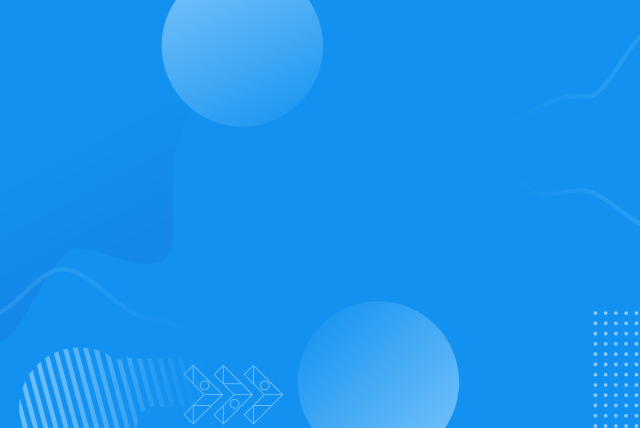
Give the GLSL for this background, as a Shadertoy shader.

```glsl
// Flat blue backdrop with a shaded blob, two gradient discs, faint wavy ribbons,
// a striped pebble, outlined chevrons and a dot grid. Every part is a distance
// function turned into coverage; lengths are in canvas heights (width = 1.5).

const vec3 BASE = vec3(0.07, 0.57, 0.94);
const vec3 SHADE = vec3(0.078, 0.53, 0.915);
const vec3 TINT = vec3(0.46, 0.76, 0.98);
const vec3 LINE = vec3(0.72, 0.88, 1.0);

// Antialiased coverage of a signed distance
float cover(float d, float px) {
    return clamp(0.5 - d / px, 0.0, 1.0);
}

float smoothMax(float a, float b, float k) {
    float h = max(k - abs(a - b), 0.0) / k;
    return max(a, b) + h * h * k * 0.25;
}

float segment(vec2 p, vec2 a, vec2 b) {
    vec2 ab = b - a;
    return length(p - a - ab * clamp(dot(p - a, ab) / dot(ab, ab), 0.0, 1.0));
}

float box(vec2 p, vec2 halfSize) {
    vec2 q = abs(p) - halfSize;
    return length(max(q, 0.0)) + min(max(q.x, q.y), 0.0);
}

// Smooth height profile through four knots
float profile(float x, vec4 xs, vec4 ys) {
    float y = mix(ys.x, ys.y, smoothstep(xs.x, xs.y, x));
    y = mix(y, ys.z, smoothstep(xs.y, xs.z, x));
    return mix(y, ys.w, smoothstep(xs.z, xs.w, x));
}

// Ribbon of constant width that follows a profile
float ribbon(vec2 p, vec4 xs, vec4 ys, float halfWidth) {
    float e = 0.002;
    float y = profile(p.x, xs, ys);
    float slope = (profile(p.x + e, xs, ys) - profile(p.x - e, xs, ys)) / (2.0 * e);
    return abs(p.y - y) / sqrt(1.0 + slope * slope) - halfWidth;
}

// Disc whose opacity runs along a direction
vec3 gradientDisc(vec3 col, vec2 p, float r, vec2 dir, vec2 opacity, float px) {
    float t = clamp(0.5 + 0.5 * dot(p, dir) / r, 0.0, 1.0);
    return mix(col, TINT, cover(length(p) - r, px) * mix(opacity.x, opacity.y, t));
}

float blob(vec2 p) {
    float floorY = profile(p.x, vec4(-0.01, 0.18, 0.352, 0.6), vec4(0.199, 0.418, 0.383, 0.383));
    float wallX = 0.405 + 0.05 * smoothstep(0.6, 0.8, p.y);
    return smoothMax(p.x - wallX, floorY - p.y, 0.06);
}

float pebble(vec2 p) {
    float head = length(p - vec2(0.186, 0.047)) - 0.141;
    float tail = box(p - vec2(0.41, 0.106), vec2(0.115, 0.056));
    return -smoothMax(-head, -tail, 0.04);
}

// Chevron outline; side = 1 puts the ring in the upper half, -1 in the lower
float chevron(vec2 p, float side) {
    vec2 q = vec2(p.x, abs(p.y));
    vec2 tip = vec2(0.0684, 0.0);
    vec2 peak = vec2(0.0, 0.0684);
    vec2 heel = vec2(-0.0215, 0.0469);
    vec2 notch = vec2(0.0254, 0.0);
    vec2 fold = vec2(0.0, 0.0254);
    float d = min(segment(q, tip, peak), segment(q, peak, heel));
    d = min(d, min(segment(q, heel, notch), segment(q, notch, tip)));
    d = min(d, segment(q, peak, fold));
    float ring = abs(length(q - vec2(0.0265, 0.0215)) - 0.0102);
    float bar = segment(q, fold, vec2(0.043, 0.0254));
    return min(d, p.y * side > 0.0 ? ring : bar);
}

void mainImage(out vec4 fragColor, in vec2 fragCoord) {
    vec2 p = fragCoord / iResolution.xy * vec2(1.5, 1.0);
    float px = 1.0 / iResolution.y;
    vec3 col = BASE;

    // Shaded blob, darkening toward the lower right
    float depth = smoothstep(0.33, 0.72, dot(p, vec2(0.47, -0.88)) + 0.88);
    col = mix(col, SHADE, cover(blob(p), px) * depth);

    // Ribbons fading toward the middle
    float left = ribbon(p, vec4(-0.029, 0.146, 0.356, 0.527), vec4(0.262, 0.371, 0.256, 0.197), 0.005);
    float upper = ribbon(p, vec4(1.094, 1.348, 1.377, 1.533), vec4(0.678, 0.775, 0.775, 0.932), 0.005);
    float lower = ribbon(p, vec4(1.123, 1.279, 1.361, 1.543), vec4(0.629, 0.547, 0.555, 0.465), 0.005);
    col = mix(col, TINT, 0.2 * cover(left, px) * smoothstep(0.5, 0.1, p.x));
    col = mix(col, TINT, 0.2 * cover(min(upper, lower), px) * smoothstep(1.15, 1.45, p.x));

    // Gradient discs
    col = gradientDisc(col, p - vec2(0.568, 0.893), 0.189, vec2(0.45, -0.89), vec2(0.95, 0.15), px);
    col = gradientDisc(col, p - vec2(0.887, 0.107), 0.189, vec2(0.7, -0.71), vec2(0.12, 0.9), px);

    // Slanted stripes clipped to the pebble
    float period = 0.0239;
    float stripe = (abs(fract((p.x + 0.27 * p.y) / period) - 0.5) - 0.24) * period;
    float stripes = cover(stripe, px) * cover(pebble(p), px);
    col = mix(col, TINT, 0.9 * stripes * smoothstep(0.52, 0.05, p.x));

    // Row of chevrons with alternating rings
    float d = 1.0;
    for (int i = 0; i < 3; i++) {
        float side = i == 1 ? -1.0 : 1.0;
        d = min(d, chevron(p - vec2(0.453 + 0.0705 * float(i), 0.078), side));
    }
    col = mix(col, LINE, 0.6 * cover(d - 0.001, px));

    // Dot grid in the lower right corner
    vec2 cell = (p - vec2(1.3955, 0.2686)) / 0.024;
    vec2 id = vec2(max(round(cell.x), 0.0), min(round(cell.y), 0.0));
    col = mix(col, LINE, 0.75 * cover(length(cell - id) * 0.024 - 0.0042, px));

    fragColor = vec4(col, 1.0);
}
```
